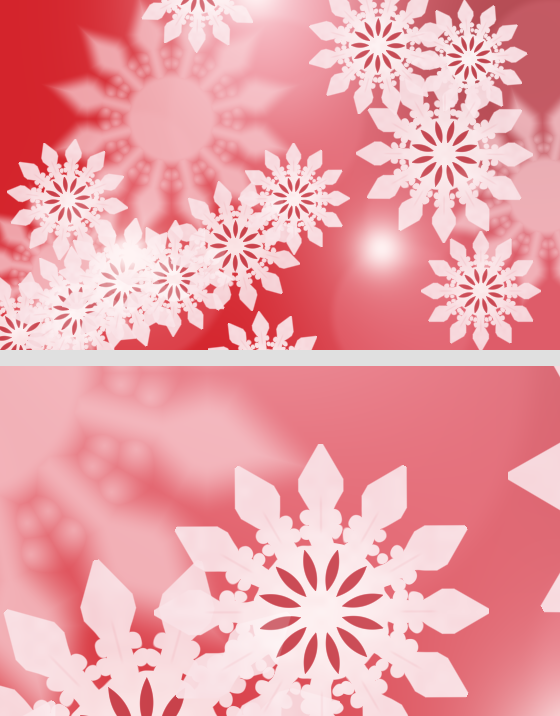
Top: the whole. Bottom: its middle third, enlarged.
Write a Shadertoy shader that draws this pattern.

```glsl
// Paper snowflakes over a red and rose backdrop with soft bokeh light.
// Each flake folds the plane into twelve sectors and joins a few distance
// shapes; blurred flakes reuse the same arm shape with a wide edge.

const float TAU = 6.28318;

float hash(vec2 p) {
    return fract(sin(dot(p, vec2(127.1, 311.7))) * 43758.5453);
}

float noise(vec2 p) {
    vec2 i = floor(p), f = fract(p);
    f = f * f * (3.0 - 2.0 * f);
    return mix(mix(hash(i), hash(i + vec2(1, 0)), f.x),
               mix(hash(i + vec2(0, 1)), hash(i + vec2(1, 1)), f.x), f.y);
}

// Fold the plane into twelve mirrored sectors lying along +x
vec2 foldSectors(vec2 p, float turn) {
    float sector = TAU / 12.0;
    float a = mod(atan(p.y, p.x) + turn, sector) - 0.5 * sector;
    return length(p) * vec2(cos(a), abs(sin(a)));
}

// Hexagon tip, narrow stem, two pairs of knobs and a solid core
float flakeDistance(vec2 q) {
    vec2 t = abs(q - vec2(0.83, 0.0));
    float tip = max(t.y, dot(t, vec2(0.5, 0.866))) - 0.148;
    float stem = max(q.y - 0.075, abs(q.x - 0.55) - 0.2);
    float knobs = min(length(q - vec2(0.62, 0.085)) - 0.05,
                      length(q - vec2(0.52, 0.1)) - 0.045);
    return min(min(tip, stem), min(knobs, length(q) - 0.45));
}

vec3 backdrop(vec2 p) {
    vec3 red = vec3(0.83, 0.14, 0.17);
    vec3 rose = vec3(0.87, 0.36, 0.41);
    vec3 mauve = vec3(0.69, 0.29, 0.32);
    vec3 blush = vec3(0.97, 0.79, 0.83);

    vec3 c = mix(red, rose, smoothstep(0.55, 1.3, p.x + 0.2 * p.y));
    c = mix(c, mauve, 0.9 * smoothstep(0.65, 0.1, length(p - vec2(1.5, 0.85))));
    vec2 d = p - vec2(0.75, 1.0);
    c = mix(c, blush, exp(-dot(d * d, vec2(11.0, 6.0))));

    // Faint bokeh discs
    for (int i = 0; i < 8; i++) {
        float k = float(i);
        vec2 centre = vec2(1.6 * fract(0.72 + 0.755 * k), fract(0.1 + 0.57 * k));
        float radius = 0.14 + 0.18 * hash(vec2(k, 4.0));
        float disc = smoothstep(0.015, -0.02, length(p - centre) - radius);
        c = mix(c, vec3(0.94, 0.52, 0.57), 0.25 * disc);
    }

    // Large flakes out of focus
    for (int i = 0; i < 3; i++) {
        float k = float(i);
        vec2 centre = vec2(mod(0.49 + 1.07 * k, 2.45), 0.66 - 0.22 * k);
        vec2 q = foldSectors((p - centre) / (0.3 - 0.04 * k), k);
        float cover = smoothstep(0.09, -0.08, flakeDistance(q));
        c = mix(c, vec3(0.97, 0.8, 0.82), 0.75 * cover);
    }
    return c;
}

// Flakes lie on a rising chain, in a pair and on a wide ring
vec3 flakePlace(int i) {
    float k = float(i);
    vec2 seed = vec2(k, 7.0);
    vec2 jitter = vec2(hash(seed), hash(seed + 1.3)) - 0.5;
    float size = 0.145 + 0.03 * hash(seed + 2.7);
    if (i < 5) {
        float a = 1.3 * k - 0.6;
        return vec3(vec2(0.85, 0.5) + vec2(0.65, 0.56) * vec2(cos(a), sin(a))
                    + 0.06 * jitter, size);
    }
    if (i < 7) {
        return vec3(mix(vec2(1.08, 0.87), vec2(1.27, 0.56), k - 5.0),
                    0.185 + 0.045 * (k - 5.0));
    }
    return vec3(mix(vec2(0.03, 0.08), vec2(0.8, 0.41), (k - 7.0) / 5.0)
                + vec2(0.08, 0.16) * jitter, size);
}

void mainImage(out vec4 fragColor, in vec2 fragCoord) {
    vec2 p = fragCoord / iResolution.y;
    vec3 c = backdrop(p);

    for (int i = 0; i < 13; i++) {
        vec3 place = flakePlace(i);
        vec2 local = (p - place.xy) / place.z;
        float r = length(local);
        if (r > 1.1) continue;
        float edge = 0.9 / (iResolution.y * place.z);
        float turn = TAU * hash(vec2(float(i), 21.0));
        vec2 q = foldSectors(local, turn);

        // Slightly ragged icy outline
        float frost = noise(local * 14.0 + float(i) * 9.0);
        float ragged = 0.03 * (frost - 0.5) * smoothstep(0.75, 0.6, r);
        float cover = smoothstep(edge, -edge, flakeDistance(q) + ragged);

        // Pointed petal cuts around the hub, and a fine vein on each arm
        vec2 s = foldSectors(local, turn + TAU / 24.0) - vec2(0.28, 0.0);
        float petal = s.y - 0.036 * (1.0 - s.x * s.x / 0.0196);
        float cut = smoothstep(edge, -edge, petal) * step(abs(s.x), 0.14);
        float vein = smoothstep(0.008 + edge, 0.0, q.y)
                   * smoothstep(0.5, 0.56, q.x) * smoothstep(0.78, 0.7, q.x);

        vec3 paper = mix(vec3(1.0, 0.98, 0.98), vec3(0.98, 0.9, 0.915),
                         smoothstep(0.1, 0.9, r));
        paper -= vec3(0.01, 0.05, 0.045) * (0.6 * frost + vein);
        float alpha = 0.9 + 0.07 * hash(vec2(float(i), 33.0));
        c = mix(c, paper, cover * alpha * (1.0 - cut));
        c = mix(c, vec3(0.76, 0.25, 0.29), 0.75 * cut * cover);
    }

    // Bright glows in front
    for (int i = 0; i < 3; i++) {
        float k = float(i);
        vec2 d = p - vec2(1.09 - 0.36 * k, mod(0.29 + 0.74 * k, 1.5));
        float d2 = dot(d, d);
        c = mix(c, vec3(1.0, 0.96, 0.96),
                0.75 * exp(-170.0 * d2) + 0.22 * exp(-25.0 * d2));
    }
    fragColor = vec4(c, 1.0);
}
```
